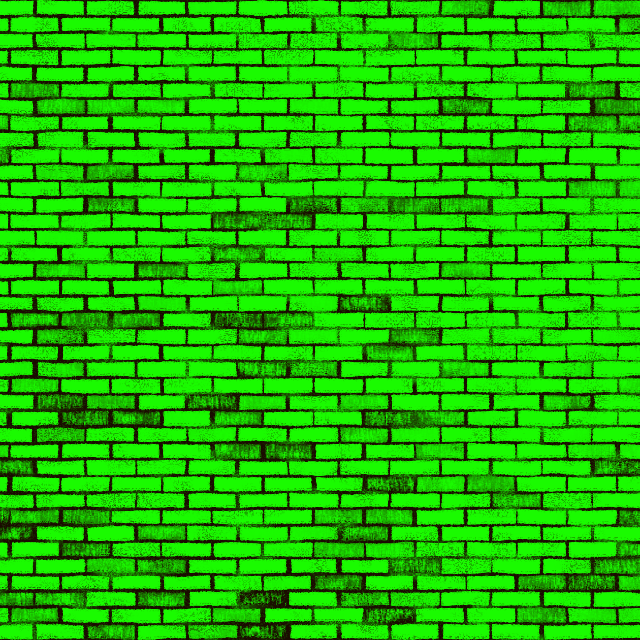
A WebGL 1 fragment shader for this texture:

```glsl
precision highp float;
// Bright green running-bond brick wall with rough dark mortar and scuffed bricks.
uniform vec2 u_resolution;

float hash(vec2 p) {
  return fract(sin(dot(p, vec2(127.1, 311.7))) * 43758.545);
}

float noise(vec2 p) {
  vec2 i = floor(p), f = fract(p);
  f = f * f * (3.0 - 2.0 * f);
  return mix(mix(hash(i), hash(i + vec2(1.0, 0.0)), f.x),
             mix(hash(i + vec2(0.0, 1.0)), hash(i + 1.0), f.x), f.y);
}

// Half width of the upright joint to the left of a brick
float jointWidth(vec2 id) {
  return mix(0.0010, 0.0036, hash(id + 0.3));
}

void main() {
  vec2 p = gl_FragCoord.xy / u_resolution;
  vec2 bricks = vec2(12.63, 39.0);

  // Slightly uneven courses, every other one shifted by half a brick
  vec2 warp = vec2(noise(p * 35.0), noise(p * vec2(22.0, 39.0) + 7.0)) - 0.5;
  vec2 q = (p + warp * 0.0026) * bricks;
  q.x += 0.5 * mod(floor(q.y), 2.0) - 0.69;
  vec2 id = floor(q), f = fract(q);

  // Broad areas with heavier mortar, mostly on the left
  float heavy = noise(p * 4.0 + 2.0) - 0.7 * p.x;

  // Brick outline with a crumbly edge, in canvas units
  vec2 lo = f / bricks, hi = (1.0 - f) / bricks;
  float bed = mix(0.0013, 0.0026, noise(p * vec2(30.0, 39.0) + 3.0));
  vec2 inset = vec2(min(lo.x - jointWidth(id), hi.x - jointWidth(id + vec2(1.0, 0.0))),
                    min(lo.y, hi.y) - bed) - 0.0007 * heavy;
  float grain = noise(p * 620.0);
  float rough = 0.4 * noise(p * 180.0 + 5.0) + 0.6 * grain - 0.5;
  float edge = 0.002 - length(max(0.002 - inset, 0.0)) + rough * 0.003;
  float soft = 0.0004 + 0.3 / min(u_resolution.x, u_resolution.y);
  float brick = smoothstep(-soft, soft, edge);

  // Worn bricks: fine streaks and speckle, heavier at the rim and lower down
  float worn = smoothstep(0.7, 1.12, hash(id + 9.0) + 0.2 * (0.4 - p.y)
                                    + 0.2 * (noise(p * 5.0 + 31.0) - 0.5));
  float rim = 1.0 - smoothstep(0.0, 0.005, min(inset.x, inset.y));
  float streaks = 0.4 * noise(p * vec2(500.0, 110.0)) + 0.4 * noise(p * 560.0 + 2.0)
                + 0.4 * noise(p * vec2(40.0, 70.0)) + 0.15 * rim;
  float dark = worn * smoothstep(0.2, 1.0, streaks) * 1.05;

  // Sparse scuffs in patches, and a broken line above the lower edge
  float patchy = smoothstep(0.5, 0.9, noise(p * vec2(28.0, 50.0) + 11.0));
  float lip = 1.0 - smoothstep(0.0, 0.0014, abs(lo.y - 0.0056));
  float speck = smoothstep(0.45, 0.85, grain);
  dark += speck * (0.35 * patchy + 0.3 * lip + 0.22 * rim);

  // Mortar, paler where it is dusted over
  float dust = smoothstep(0.5, 0.95, noise(p * vec2(24.0, 39.0) + 17.0) - 0.15 * heavy);
  float mortar = 0.04 + dust * (0.2 + 0.5 * grain) + 0.12 * speck;
  float green = mix(mortar, mix(0.985, 0.06, min(dark, 1.0)), brick);
  gl_FragColor = vec4(0.10, green, 0.0, 1.0);
}
```
